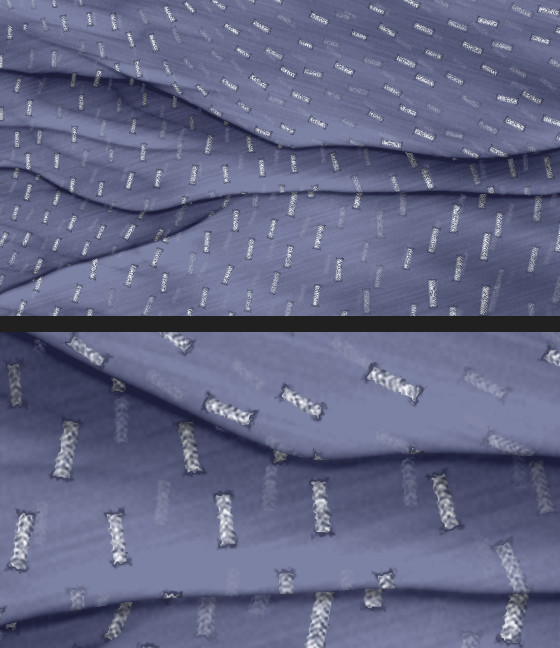
Top, the full canvas; bottom, a detail of the centre.
A WebGL 1 fragment shader for this texture:

```glsl
precision highp float;
uniform vec2 u_resolution;

float hash(vec2 p) {
  vec3 q = fract(p.xyx * 0.1031);
  q += dot(q, q.yzx + 33.33);
  return fract((q.x + q.y) * q.z);
}

float noise(vec2 p) {
  vec2 i = floor(p), f = fract(p);
  f = f * f * (3.0 - 2.0 * f);
  return mix(mix(hash(i), hash(i + vec2(1.0, 0.0)), f.x),
             mix(hash(i + vec2(0.0, 1.0)), hash(i + 1.0), f.x), f.y);
}

// Lit lip on the positive side, dark core and fading shadow on the negative side
float crease(float d, float width) {
  float lip = exp(-pow((d - width) / width, 2.0));
  float shadow = exp(-max(-d / width, d / 0.005));
  return 0.24 * lip - 0.6 * shadow - 0.4 * exp(-pow(d / 0.007 + 0.6, 2.0));
}

// Staggered metallic dashes: x = coverage, y = shine, z = dark fringe
vec3 dashes(vec2 p, vec2 cell, float slope, float lean, vec2 halfSize) {
  float grow = 0.75 + 0.25 * p.x;
  float aa = 1.0 / u_resolution.y;
  vec2 q = vec2(4.0 * log(grow), p.y - slope * p.x) / cell;
  vec3 result = vec3(0.0);
  for (int j = -1; j <= 1; j++) {
    for (int i = -1; i <= 1; i++) {
      float row = floor(q.y) + float(j);
      float stagger = 0.5 * mod(row, 2.0);
      vec2 id = vec2(floor(q.x - stagger) + float(i), row);
      vec2 jitter = vec2(hash(id + 40.0), hash(id + 71.0)) - 0.5;
      vec2 d = (q - id - vec2(stagger, 0.0) - 0.5 - 0.3 * jitter) * cell;
      d.x *= grow;
      d.y += slope * d.x;
      float angle = lean + 0.35 * (hash(id + 93.0) - 0.5);
      vec2 axis = vec2(sin(angle), cos(angle));
      vec2 local = vec2(d.x * axis.y - d.y * axis.x, dot(d, axis));
      float grain = noise(local * 300.0 + id * 19.0);
      vec2 box = abs(local) - halfSize * grow * (0.8 + 0.3 * hash(id + 15.0));
      float edge = max(box.x, box.y) + 0.005 * (grain - 0.5);
      float worn = mix(0.3, 1.0, smoothstep(0.05, 0.5, hash(id + 58.0)));
      float cover = worn * (1.0 - smoothstep(-aa, aa, edge));
      float stitch = 0.5 + 0.5 * sin(850.0 * (local.y + 0.8 * abs(local.x)));
      float shine = 0.3 * stitch + 0.85 * grain - 30.0 * max(local.x, 0.0);
      float fringe = (1.0 - smoothstep(0.0, 0.006, edge)) * smoothstep(-0.01, 0.002, box.y);
      if (cover > result.x) result.xy = vec2(cover, shine);
      result.z = max(result.z, worn * fringe);
    }
  }
  return result;
}

void main() {
  vec2 p = gl_FragCoord.xy / u_resolution.y;
  float wobble = 0.02 * (noise(p.xx * vec2(7.0, 3.0)) - 0.5);

  // Heights of the three main creases
  float slant = 0.94 - 0.46 * p.x;
  float level = 0.515 + 0.02 * cos(9.0 * (p.x - 1.11));
  float upper = 0.5 * (slant + level + sqrt(pow(slant - level, 2.0) + 0.001)) + wobble;
  float lower = 0.39 - 0.065 * exp(-pow((p.x - 0.46) / 0.2, 2.0))
              + 0.09 * (1.0 - smoothstep(0.0, 0.3, p.x)) + wobble;
  float front = 0.06 + 0.4 * p.x + 0.015 * sin(9.0 * p.x) - wobble;

  // Dash lattice of each panel
  vec2 cell = vec2(0.115, 0.085), halfSize = vec2(0.0085, 0.03);
  float slope = 0.1, lean = mix(0.12, -0.3, smoothstep(0.4, 1.3, p.x));
  if (p.y > upper) {
    cell = vec2(0.092, 0.085);
    halfSize = vec2(0.0075, 0.028);
    slope = 0.14;
    lean = mix(-0.15, -1.2, smoothstep(0.25, 1.0, p.x));
  } else if (p.y < min(lower, front)) {
    cell = vec2(0.14, 0.085);
    halfSize = vec2(0.0092, 0.037);
    slope = -0.22;
    lean = mix(0.3, 0.1, smoothstep(0.2, 1.3, p.x));
  } else if (p.y < lower) {
    cell = vec2(0.115, 0.072);
    slope = -0.15;
    lean = 0.4;
  }

  // Soft drapery and creases
  float drape = noise(vec2(p.x * 2.0 + 3.0, (p.y + 0.35 * p.x) * 6.0));
  float ripple = noise(vec2(p.x * 3.5, (p.y + 0.25 * p.x) * 15.0 + 5.0));
  float leftSide = 1.0 - smoothstep(0.4, 0.85, p.x);
  float tone = 0.83 + 0.6 * (drape - 0.5) + 0.3 * (ripple - 0.5);
  tone -= 0.3 * leftSide * pow(1.0 - abs(2.0 * ripple - 1.0), 5.0);
  tone -= 0.25 * exp(-pow((p.y - upper + 0.05) / 0.06, 2.0)) * smoothstep(0.3, 0.8, p.x);
  tone += crease(p.y - upper, 0.035) * smoothstep(0.1, 0.5, p.x);
  tone += crease(p.y - lower, 0.028);
  tone += crease(front - p.y, 0.03) * (1.0 - smoothstep(0.6, 0.78, p.x));
  tone += 0.8 * leftSide * crease(p.y - 0.77 + 0.12 * p.x * p.x + wobble, 0.03);
  tone += 0.6 * leftSide * crease(p.y - 0.6 + 0.13 * p.x - 0.012 * sin(11.0 * p.x), 0.025);
  tone -= 0.2 * (1.0 - smoothstep(0.0, 0.25, p.y)) * smoothstep(0.5, 1.5, p.x);

  // Fine crinkled weave
  float thread = p.y + 0.3 * p.x * sign(p.y - upper);
  tone += 0.16 * (noise(vec2(p.x * 9.0, thread * 150.0)) - 0.5);
  tone += 0.1 * (noise(p * 230.0) - 0.5);
  vec3 navy = vec3(0.14, 0.15, 0.26), slate = vec3(0.45, 0.47, 0.60);
  vec3 color = mix(navy, slate, clamp(tone, -0.1, 1.12));

  // Dashes seen through the sheer cloth, then those on its surface
  vec3 ghost = dashes(p + vec2(0.045, 0.03), cell * 1.13, slope, lean + 0.15, halfSize * 0.9);
  vec3 dash = dashes(p, cell, slope, lean, halfSize);
  vec3 silver = mix(vec3(0.3, 0.32, 0.42), vec3(0.98, 0.99, 1.0), clamp(dash.y, 0.0, 1.0));
  float light = 0.55 + 0.45 * smoothstep(0.2, 0.8, tone);
  color = mix(color, vec3(0.66, 0.68, 0.75), 0.35 * ghost.x * clamp(ghost.y, 0.0, 1.0));
  color = mix(color, navy * 0.8, 0.65 * dash.z);
  color = mix(color, silver * light, 0.95 * dash.x);
  gl_FragColor = vec4(color, 1.0);
}
```
